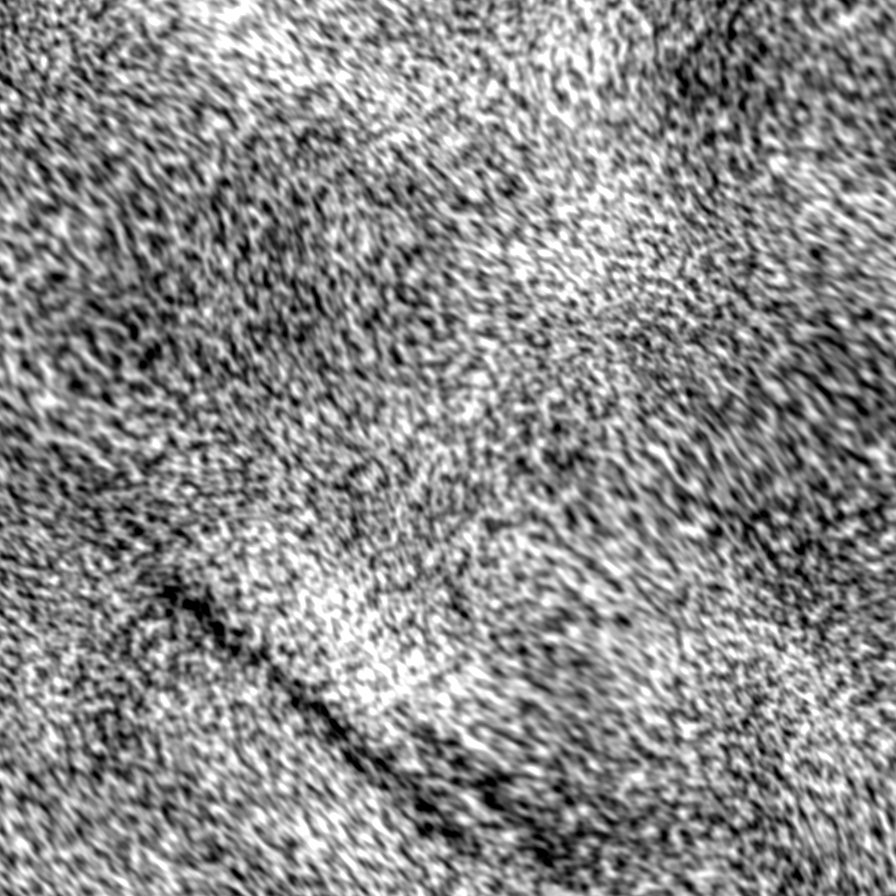
Write a WebGL 1 fragment shader that draws this texture.

```glsl
precision highp float;
// Grey, rough stone-like grain: fine gradient noise stretched along a falling
// diagonal, laid over soft fractal clouds and cut by two dark, ragged creases.

uniform vec2 u_resolution;

#define GRAIN_SCALE 84.0      // grain cells across the canvas
#define GRAIN_CONTRAST 0.73
#define GRAIN_STRETCH 1.6     // length of a grain over its width
#define GRAIN_ANGLE -0.80     // direction of the grain, radians
#define GRAIN_BEND 0.05       // how far the grain wanders
#define CLOUD_SCALE 3.2
#define CLOUD_CONTRAST 0.38
#define CREASE_DEPTH 0.42
#define CREASE_WIDTH 0.017
#define BASE_TONE 0.56
#define TOP_LIGHT 0.12        // brightening from bottom to top

float hash(vec2 cell) {
    vec3 p = fract(cell.xyx * vec3(0.1031, 0.1030, 0.0973));
    p += dot(p, p.yzx + 33.33);
    return fract((p.x + p.y) * p.z);
}

vec2 gradient(vec2 cell) {
    float angle = 6.28318 * hash(cell);
    return vec2(cos(angle), sin(angle));
}

mat2 rotation(float angle) {
    float c = cos(angle), s = sin(angle);
    return mat2(c, s, -s, c);
}

// Gradient noise with a standard deviation near 0.2
float noise(vec2 p) {
    vec2 i = floor(p), f = fract(p);
    vec2 w = f * f * f * (f * (f * 6.0 - 15.0) + 10.0);
    float a = dot(gradient(i), f);
    float b = dot(gradient(i + vec2(1.0, 0.0)), f - vec2(1.0, 0.0));
    float c = dot(gradient(i + vec2(0.0, 1.0)), f - vec2(0.0, 1.0));
    float d = dot(gradient(i + vec2(1.0, 1.0)), f - vec2(1.0, 1.0));
    return mix(mix(a, b, w.x), mix(c, d, w.x), w.y);
}

// Soft patches of light and shade
float clouds(vec2 p) {
    float sum = 0.0, amplitude = 1.0;
    p *= CLOUD_SCALE;
    for (int octave = 0; octave < 4; octave++) {
        sum += amplitude * noise(p + 17.3);
        p = rotation(0.15) * p * 2.1 + 5.7;
        amplitude *= 0.72;
    }
    return sum;
}

// Two octaves, turned against each other to hide the lattice
float grain(vec2 p) {
    p *= GRAIN_SCALE;
    return noise(p + 211.0) + 0.6 * noise(rotation(0.5) * p * 1.7 + 397.0);
}

// Soft dark line from a to b, fading at its ends
float crease(vec2 p, vec2 a, vec2 b) {
    vec2 along = b - a;
    float t = clamp(dot(p - a, along) / dot(along, along), 0.0, 1.0);
    float d = length(p - a - along * t) / CREASE_WIDTH;
    return exp(-d * d);
}

void main() {
    vec2 uv = gl_FragCoord.xy / u_resolution.y;

    // Stretched coordinates: x runs along the grain, y across it
    vec2 p = rotation(-GRAIN_ANGLE) * uv;
    p.x /= GRAIN_STRETCH;
    p += GRAIN_BEND * vec2(noise(uv * 3.0 + 31.0), noise(uv * 3.0 + 73.0));

    // Broad shading
    float tone = BASE_TONE + TOP_LIGHT * (uv.y - 0.5);
    tone += CLOUD_CONTRAST * clouds(p);

    // Creases with a ragged course
    vec2 ragged = uv + 0.025 * vec2(noise(uv * 11.0), noise(uv * 11.0 + 47.0));
    float dark = crease(ragged, vec2(0.20, 0.34), vec2(0.52, 0.06));
    dark += 0.8 * crease(ragged, vec2(0.46, 0.20), vec2(0.63, 0.03));
    tone -= CREASE_DEPTH * min(dark, 1.0);

    // Fine grain
    tone += GRAIN_CONTRAST * grain(p);
    gl_FragColor = vec4(vec3(clamp(tone, 0.0, 1.0)), 1.0);
}
```
